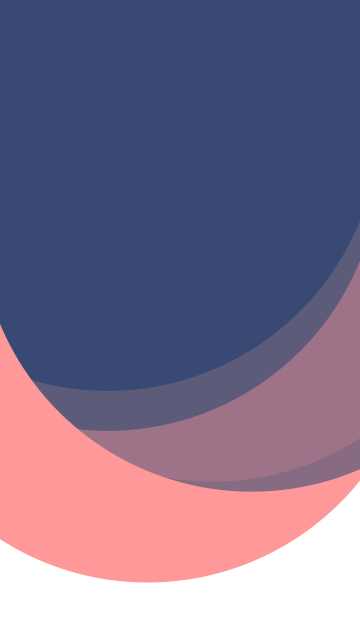
This background is drawn by a Shadertoy shader. Its source:

```glsl
// Overlapping rounded arches in navy, mauve and coral hanging over a white ground.

// Coverage of an arch: a half disc below its center, straight sides above.
float arch(vec2 p, vec2 center) {
    vec2 d = p - center;
    d.y = min(d.y, 0.0);
    float pixel = 1.0 / iResolution.x;
    return clamp(0.5 - (length(d) - 0.757) / pixel, 0.0, 1.0);
}

void mainImage(out vec4 fragColor, in vec2 fragCoord) {
    // Canvas width is one unit
    vec2 p = fragCoord / iResolution.x;

    vec3 white = vec3(1.0);
    vec3 coral = vec3(1.0, 0.6, 0.6);
    vec3 plum  = vec3(0.53, 0.42, 0.51);
    vec3 mauve = vec3(0.62, 0.45, 0.53);
    vec3 slate = vec3(0.365, 0.355, 0.48);
    vec3 navy  = vec3(0.22, 0.29, 0.45);

    // Nested bands, from the outermost inward
    vec3 bands = mix(plum, mauve, arch(p, vec2(0.590, 1.197)));
    bands = mix(bands, slate, arch(p, vec2(0.2986, 1.338)));
    bands = mix(bands, navy, arch(p, vec2(0.2986, 1.449)));

    // Coral arch on white, with the bands clipped by a large arch on top
    vec3 color = mix(white, coral, arch(p, vec2(0.4097, 0.9167)));
    color = mix(color, bands, arch(p, vec2(0.699, 1.169)));

    fragColor = vec4(color, 1.0);
}
```
